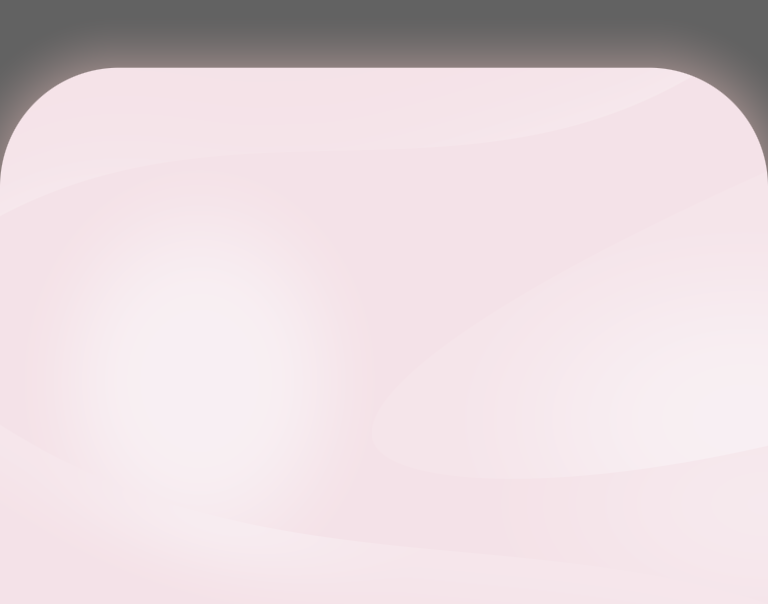
Reproduce this background procedurally as a Shadertoy shader.

```glsl
// Antialiased coverage of the region where f is positive
float cover(float f) {
    return clamp(f / max(fwidth(f), 1e-5) + 0.5, 0.0, 1.0);
}

// Soft elliptical light: 1 in the core, 0 at the rim
float softLight(vec2 p, vec2 center, vec2 radius, float core) {
    return 1.0 - smoothstep(core, 1.0, length((p - center) / radius));
}

// Card filling the width, with rounded top corners
float cardDistance(vec2 p) {
    float radius = 0.155;
    vec2 q = vec2(abs(p.x - 0.5) - 0.5, p.y - 0.697) + radius;
    return length(max(q, 0.0)) + min(max(q.x, q.y), 0.0) - radius;
}

// Leaf entering from the right, with a blunt tip on the left
float leafMask(vec2 p) {
    float t = max(p.x - 0.484, 0.0);
    float root = sqrt(t);
    float upper = 0.2214 + 0.285 * root + 0.283 * t - 0.035 * t * t;
    float lower = 0.2214 - 0.249 * root + 0.231 * t + 0.165 * t * t;
    return cover(min(upper - p.y, p.y - lower)) * step(0.484, p.x);
}

void mainImage(out vec4 fragColor, in vec2 fragCoord) {
    vec2 p = fragCoord / iResolution.x;
    p.y *= 0.785 * iResolution.x / iResolution.y;
    float x = p.x;

    vec3 blush = vec3(0.958, 0.886, 0.908);
    vec3 pearl = vec3(0.973, 0.937, 0.951);

    // Heights above the two flowing curves
    float aboveTop = p.y - (0.504 + x * (0.533 + x * (-1.158 + x * 0.877)));
    float aboveLow = p.y - (0.233 + x * (-0.636 + x * (0.897 - x * 0.494)));

    // Middle band: broad light on the left, faint light on the right
    float light = softLight(p, vec2(0.26, 0.29), vec2(0.25, 0.30), 0.3);
    light = max(light, 0.55 * softLight(p, vec2(1.0, 0.13), vec2(0.42, 0.24), 0.0));

    // Upper band: light hugging the curve toward both ends
    float ends = 0.2 + 0.25 * smoothstep(0.35, 0.0, x) + 0.25 * smoothstep(0.4, 0.8, x);
    float upperLight = ends * exp(-max(aboveTop, 0.0) * 14.0);
    light = mix(light, upperLight, cover(aboveTop));

    // Lower band: light fading downward from the curve
    float lowerLight = 0.35 + 0.45 * softLight(p, vec2(0.28, 0.1), vec2(0.28, 0.2), 0.0);
    lowerLight *= 1.0 - smoothstep(0.0, 0.13, -aboveLow);
    light = mix(lowerLight, light, cover(aboveLow));

    // Leaf: brightest at its lower right
    float leafLight = 0.22 + 0.78 * softLight(p, vec2(0.97, 0.24), vec2(0.42, 0.28), 0.15);
    light = mix(light, leafLight, leafMask(p));

    // Dark backdrop with a warm halo around the card
    float d = cardDistance(p);
    float halo = pow(clamp(1.0 - d / 0.068, 0.0, 1.0), 1.6);
    vec3 backdrop = mix(vec3(0.385, 0.384, 0.384), vec3(0.555, 0.502, 0.498), halo);

    vec3 color = mix(backdrop, mix(blush, pearl, light), cover(-d));
    fragColor = vec4(color, 1.0);
}
```
